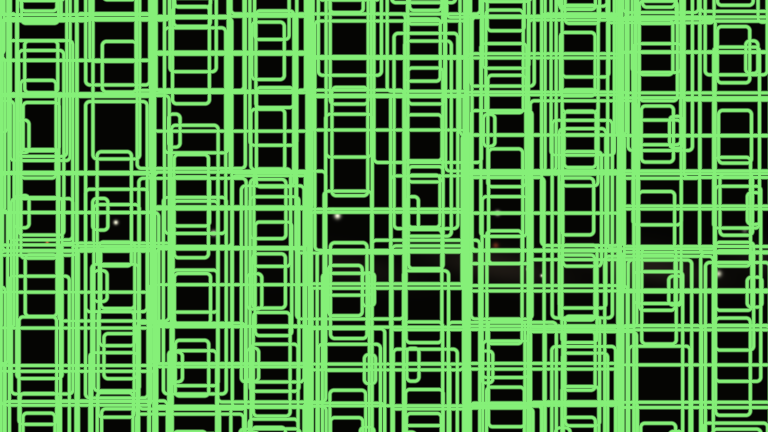
Give the GLSL for this pattern, as a Shadertoy shader.

```glsl
// Overlapping green rounded frames on a loose lattice, over a dark night view.

#define PITCH 0.1794       // lattice step, in canvas heights
#define BASELINE 0.0625    // height of the lowest lattice row
#define LINE_HALF 0.0045   // half the stroke width
#define CORNER 0.010       // frame corner radius
#define SOFTNESS 0.0027    // stroke edge blur
#define LIGHTS 16
#define GREEN vec3(0.52, 0.94, 0.47)
#define NIGHT vec3(0.018, 0.018, 0.012)
#define HAZE vec3(0.11, 0.09, 0.075)

// Frame kinds: width, height, share of cells used, wobble (in lattice steps)
const int KIND_COUNT = 9;
const int FIRST_WIDE = 7;  // kinds from here on sit on a double-width lattice
const vec4 KINDS[KIND_COUNT] = vec4[KIND_COUNT](
    vec4(0.17, 0.42, 0.35, 0.05),
    vec4(0.44, 0.70, 0.70, 0.14),
    vec4(0.47, 1.35, 0.70, 0.14),
    vec4(0.61, 2.40, 0.50, 0.12),
    vec4(0.80, 2.60, 0.40, 0.12),
    vec4(1.00, 3.00, 0.42, 0.06),
    vec4(1.40, 3.00, 0.30, 0.10),
    vec4(1.97, 3.00, 0.85, 0.04),
    vec4(2.07, 2.00, 0.80, 0.05));

vec3 hash3(vec3 p) {
    p = fract(p * vec3(0.1031, 0.1030, 0.0973) + 0.137);
    p += dot(p, p.yxz + 33.33);
    return fract((p.xxy + p.yxx) * p.zyx);
}

float roundedBox(vec2 p, vec2 halfSize, float radius) {
    vec2 q = abs(p) - halfSize + radius;
    return length(max(q, 0.0)) + min(max(q.x, q.y), 0.0) - radius;
}

// Distance to the nearest outline of one frame kind; p is in lattice steps
float frames(vec2 p, int kind) {
    vec4 k = KINDS[kind];
    bool wide = kind >= FIRST_WIDE;
    vec2 cell = vec2(wide ? 2.0 : 1.0, 1.0);
    vec2 start = 0.5 * cell;
    vec2 home = floor((p - start) / cell + 0.5);
    ivec2 reach = ivec2(0.5 * k.xy / cell + 0.75);
    float seed = float(kind) * 17.0 + 5.0;
    float nearest = 1.0;

    for (int y = -reach.y; y <= reach.y; y++)
    for (int x = -reach.x; x <= reach.x; x++) {
        vec2 id = home + vec2(x, y);
        vec3 own = hash3(vec3(id + 40.0, seed));
        if (own.z > k.z) continue;
        vec3 column = hash3(vec3(id.x + 40.0, 7.0, seed + 3.0));
        vec3 stretch = hash3(vec3(id + 90.0, seed + 9.0)) - 0.5;

        // Columns share most of their sideways shift, so edges line up
        vec2 shift = vec2((column.x - 0.5) * 0.07 + (own.x - 0.5) * 0.045,
                          (own.y - 0.5) * 2.0 * k.w);
        if (kind == 0) shift.x += column.y < 0.65 ? -0.21 : 0.22;
        vec2 halfSize = 0.5 * k.xy + stretch.xy * vec2(0.03, k.w);
        if (wide) halfSize.x += stretch.z * 0.07;

        vec2 center = start + id * cell + shift;
        float d = roundedBox(p - center, halfSize, CORNER / PITCH);
        nearest = min(nearest, abs(d));
    }
    return nearest;
}

// Dark scene with a dim horizon haze and a few small lamps
vec3 nightView(vec2 p, float aspect) {
    float across = p.x / aspect;
    float band = exp(-pow((p.y - 0.385) / 0.045, 2.0));
    float patches = 0.6 + 0.4 * sin(across * 31.0 + 2.0 * sin(p.y * 17.0));
    vec3 color = NIGHT + HAZE * band * patches * smoothstep(0.1, 0.75, across);

    for (int i = 0; i < LIGHTS; i++) {
        vec3 h = hash3(vec3(float(i) * 3.0 + 1.0, 11.0, 29.0));
        vec3 g = hash3(vec3(float(i) * 5.0 + 2.0, 47.0, 13.0));
        vec2 spot = vec2(h.x * aspect, 0.44 + (h.y - 0.5) * 0.16);
        float radius = mix(0.003, 0.008, g.x);
        float glow = exp(-pow(length(p - spot) / radius, 2.0));
        vec3 lamp = mix(vec3(0.95, 0.35, 0.2), vec3(0.95, 0.95, 0.85), step(0.4, g.y));
        color += lamp * glow * mix(0.3, 1.0, g.z);
    }
    return min(color, 1.0);
}

void mainImage(out vec4 fragColor, in vec2 fragCoord) {
    vec2 p = fragCoord / iResolution.y;
    float aspect = iResolution.x / iResolution.y;
    vec2 lattice = (p - vec2(0.0, BASELINE)) / PITCH;

    float d = 1.0;
    for (int kind = 0; kind < KIND_COUNT; kind++)
        d = min(d, frames(lattice, kind));

    float soft = max(SOFTNESS, 0.7 / iResolution.y);
    float stroke = 1.0 - smoothstep(-soft, soft, d * PITCH - LINE_HALF);
    fragColor = vec4(mix(nightView(p, aspect), GREEN, stroke), 1.0);
}
```
